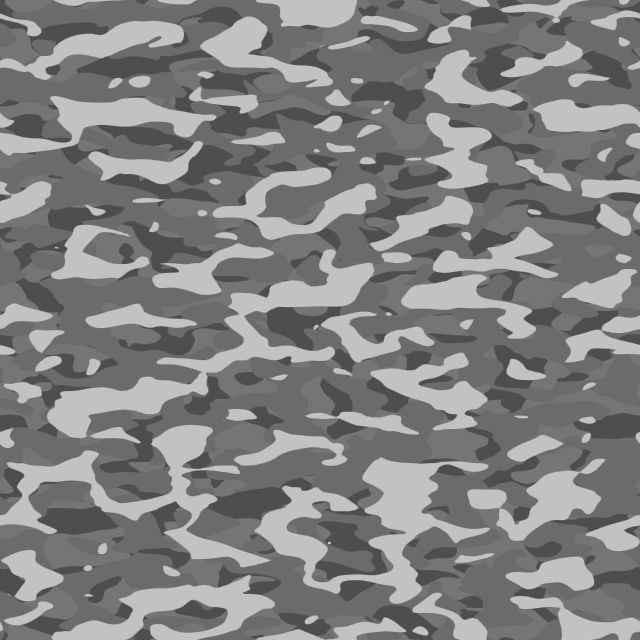
Reproduce this pattern procedurally as a WebGL 2 fragment shader.

```glsl
#version 300 es
precision highp float;
// Grey camouflage of wide, flat patches that tiles in both directions.
// Each tone is a warped gradient noise, stretched sideways and cut at a
// level; the tones are stacked from the dark ground to the pale top.

uniform vec2 u_resolution;
out vec4 fragColor;

const vec2 CELLS = vec2(12.0, 25.0);   // noise cells across the canvas

// Random unit gradient of a lattice point, wrapped at the period
vec2 gradient(vec2 cell, vec2 period, float seed) {
    cell = mod(cell, period);
    float h = fract(sin(dot(cell, vec2(127.1, 311.7)) + seed * 74.7) * 43758.5453);
    float angle = 6.2831853 * h;
    return vec2(cos(angle), sin(angle));
}

// Gradient noise that repeats after a whole number of cells
float noise(vec2 p, vec2 period, float seed) {
    vec2 i = floor(p);
    vec2 f = p - i;
    vec2 s = f * f * f * (f * (f * 6.0 - 15.0) + 10.0);
    vec2 e = vec2(1.0, 0.0);
    float a = dot(gradient(i, period, seed), f);
    float b = dot(gradient(i + e.xy, period, seed), f - e.xy);
    float c = dot(gradient(i + e.yx, period, seed), f - e.yx);
    float d = dot(gradient(i + e.xx, period, seed), f - e.xx);
    return mix(mix(a, b, s.x), mix(c, d, s.x), s.y);
}

// Two octaves, bent by a second noise for hooked and pointed patches
float patchField(vec2 uv, float seed) {
    vec2 p = uv * CELLS;
    vec2 q = p + 0.37;
    p += 0.6 * vec2(noise(q, CELLS, seed + 1.3), noise(q, CELLS, seed + 2.6));
    return noise(p, CELLS, seed) + 0.3 * noise(p * 2.0 + 0.5, CELLS * 2.0, seed + 3.9);
}

// Coverage of the patches above a level, with an edge one pixel wide
float patches(vec2 uv, float seed, float level) {
    float n = patchField(uv, seed);
    return clamp(0.5 + (n - level) / max(fwidth(n), 1e-5), 0.0, 1.0);
}

void main() {
    vec2 uv = gl_FragCoord.xy / u_resolution;

    float grey = 0.306;                                   // dark ground
    grey = mix(grey, 0.46, patches(uv, 11.0, -0.008));    // soft mid tone
    grey = mix(grey, 0.42, patches(uv, 23.0, -0.011));    // main mid tone
    grey = mix(grey, 0.76, patches(uv, 37.0, 0.128));     // pale top patches

    fragColor = vec4(vec3(grey), 1.0);
}
```
